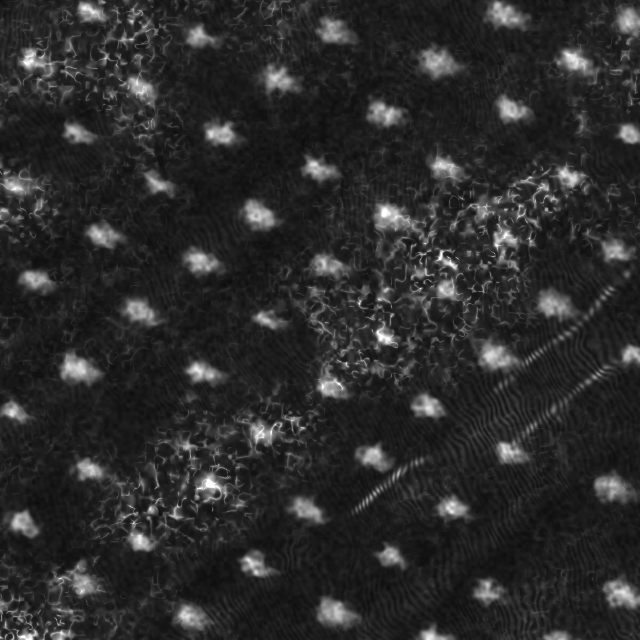
Write a Shadertoy shader that draws this pattern.

```glsl
const float TAU = 6.2831853;
const float GRAIN_ANGLE = 0.697;              // diagonal along which the rows run
const float BLOB_ANGLE = 0.35;                // tilt of each blob
const vec2 SPACING = vec2(0.1237, 0.1367);    // step along a row, step between rows
const float FIRST_ROW = 0.513;

float hash(vec2 p) {
    vec3 a = fract(vec3(p.xyx) * 0.1031);
    a += dot(a, a.yzx + 33.33);
    return fract((a.x + a.y) * a.z);
}

float noise(vec2 p) {
    vec2 i = floor(p), f = fract(p);
    f = f * f * (3.0 - 2.0 * f);
    return mix(mix(hash(i), hash(i + vec2(1, 0)), f.x),
               mix(hash(i + vec2(0, 1)), hash(i + vec2(1, 1)), f.x), f.y);
}

float fbm(vec2 p) {
    float sum = 0.0, gain = 0.5;
    for (int i = 0; i < 4; i++) {
        sum += gain * noise(p);
        p = p * 2.03 + 17.3;
        gain *= 0.5;
    }
    return sum / 0.9375;
}

mat2 rotate(float angle) {
    float c = cos(angle), s = sin(angle);
    return mat2(c, s, -s, c);
}

float bell(float x, float centre, float width) {
    float d = (x - centre) / width;
    return exp(-d * d);
}

// Two diagonal zones of wrinkled tissue
float wrinkleZone(float n) {
    return bell(n, 0.77, 0.10) + 0.85 * bell(n, 0.19, 0.11);
}

float rowShift(float row) {
    return -0.013 + 0.0052 * row + 0.022 * cos(2.513 * (row + 1.0));
}

// Soft ragged spot with a steep left side and a fading right tail
float blob(vec2 d, float size, float seed) {
    vec2 rag = vec2(noise(d * 95.0 + seed * 91.0), noise(d * 95.0 + seed * 57.0 + 40.0)) - 0.5;
    vec2 e = (d + rag * 0.013) / size;
    e /= vec2(e.x > 0.0 ? 0.050 : 0.028, 0.0235 - 0.16 * clamp(e.x, -0.02, 0.06));
    float r = length(e);
    float core = 1.0 - smoothstep(0.15, 1.08, r);
    float halo = exp(-1.6 * r * r);
    float slope = clamp(1.0 - 0.3 * e.x, 0.65, 1.2);
    return (0.46 * core + 0.11 * halo) * slope;
}

float blobField(vec2 q) {
    float light = 0.0;
    float nearRow = round((q.y - FIRST_ROW) / SPACING.y);
    for (int j = -1; j <= 1; j++) {
        float row = nearRow + float(j);
        float shift = rowShift(row);
        float nearColumn = round((q.x - shift) / SPACING.x);
        for (int i = -1; i <= 1; i++) {
            vec2 cell = vec2(nearColumn + float(i), row);
            float seed = hash(cell + 31.0);
            vec2 jitter = vec2(hash(cell + 71.0), hash(cell + 113.0)) - 0.5;
            vec2 centre = cell * SPACING + vec2(shift, FIRST_ROW) + jitter * 0.016;
            float zone = wrinkleZone(centre.y);
            float present = step(0.03 + 0.2 * zone, hash(cell + 157.0));
            float size = mix(0.8, 1.14, seed) * (1.0 - 0.25 * zone);
            vec2 d = rotate(-BLOB_ANGLE - GRAIN_ANGLE) * (q - centre);
            light = max(light, present * blob(d, size, seed) * mix(0.85, 1.1, hash(cell + 211.0)));
        }
    }
    return light;
}

// Short broken creases: ridged noise cut up by a finer speckle
float creases(vec2 p, float scale) {
    vec2 warp = vec2(noise(p * scale), noise(p * scale + 50.0));
    float ridge = 1.0 - abs(2.0 * noise(p * scale + 0.8 * warp) - 1.0);
    return pow(ridge, 3.5) * smoothstep(0.25, 0.85, noise(p * scale * 1.5 + 23.0));
}

// Fine ribs across the grain, faded where too small to resolve
float ribs(vec2 q, float period, float pixel) {
    float phase = q.x / period + 6.0 * noise(q * 9.0) + 1.3 * noise(q * 45.0) + q.y * 30.0;
    float fade = 1.0 - smoothstep(0.25, 0.55, pixel / period);
    return 0.5 + 0.5 * sin(TAU * phase) * fade;
}

// Broken beaded fibre along the grain
float strand(vec2 q, float centre, float start, float end, float rib) {
    float bend = 0.022 * (noise(vec2(q.x * 11.0, centre * 50.0)) - 0.5);
    float ends = smoothstep(start - 0.03, start + 0.03, q.x) * (1.0 - smoothstep(end - 0.03, end + 0.03, q.x));
    float gaps = smoothstep(0.1, 0.9, noise(q * 48.0)) + 0.25;
    return bell(q.y, centre + bend, 0.0055) * ends * mix(0.35, 1.0, rib) * gaps;
}

void mainImage(out vec4 fragColor, in vec2 fragCoord) {
    vec2 p = fragCoord / iResolution.xy;
    p.y = 1.0 - p.y;
    float pixel = 1.0 / min(iResolution.x, iResolution.y);
    vec2 q = rotate(GRAIN_ANGLE) * p;

    // Dark ground with streaks, speckle and ribs
    float rib = ribs(q, 0.0105, pixel);
    float fibrous = smoothstep(0.82, 0.98, q.y);
    float streak = noise(q * vec2(4.0, 23.0));
    float speckle = noise(p * 150.0);
    float tone = 0.03 + 0.03 * streak + 0.035 * fbm(p * 60.0) + 0.045 * speckle;
    tone += rib * streak * noise(q * 20.0 + 5.0) * mix(0.06, 0.14, fibrous);

    // Wrinkled patches
    float cover = smoothstep(0.32, 0.68, fbm(p * 9.0 + 3.0));
    float patches = (wrinkleZone(q.y) + 0.12) * cover + 0.05;
    float crease = 0.75 * creases(p, 62.0) + 0.65 * creases(p + 7.0, 105.0);
    tone += patches * (0.05 * noise(p * 45.0) + 0.85 * crease * (0.25 + noise(p * 30.0 + 9.0)));

    // Beaded fibres
    tone += 0.30 * strand(q, 0.960, 0.20, 0.49, rib);
    tone += 0.36 * strand(q, 1.054, 0.17, 0.37, rib);
    tone += 0.55 * strand(q, 0.976, -0.09, 0.04, rib);

    // Bright spots with fine grain
    float grain = 0.62 + 0.5 * noise(p * 160.0 + 11.0) + 0.36 * noise(p * 85.0);
    tone += blobField(q) * grain;

    fragColor = vec4(vec3(clamp(tone, 0.0, 1.0)), 1.0);
}
```
